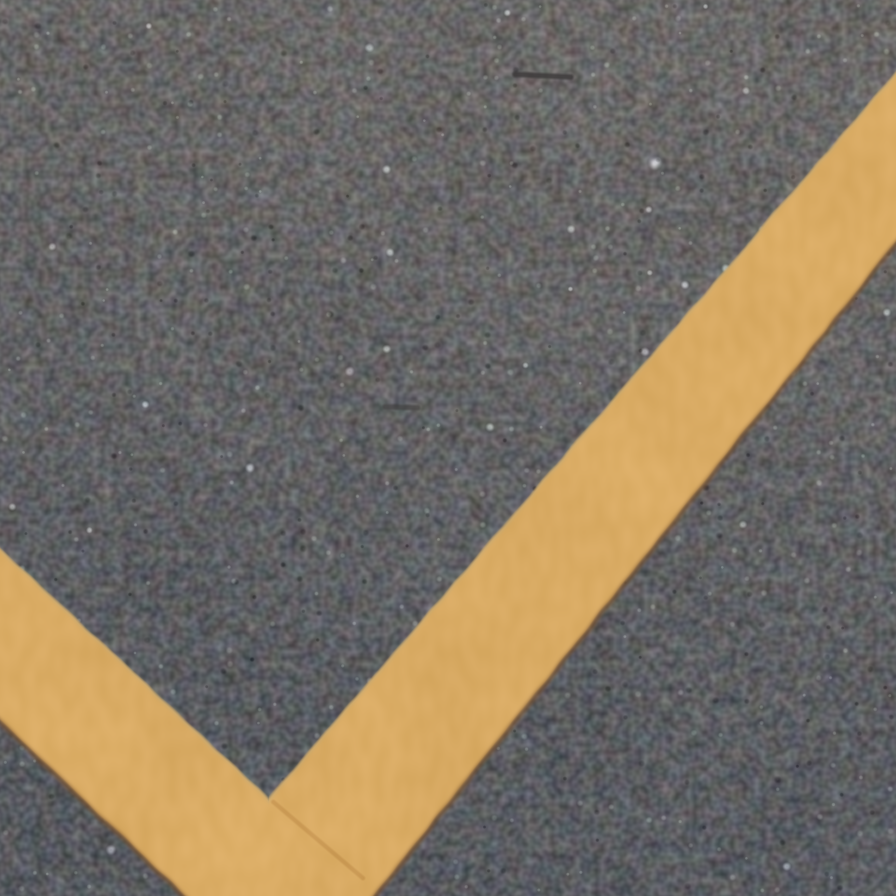
Give the GLSL for this texture, as a Shadertoy shader.

```glsl
// Draws grainy grey asphalt crossed by two ochre road stripes that meet in a V.

vec2 hash2(vec2 p) {
    vec3 q = fract(p.xyx * vec3(0.1031, 0.1030, 0.0973));
    q += dot(q, q.yzx + 33.33);
    return fract((q.xx + q.yz) * q.zy);
}

vec2 gradientAt(vec2 cell) {
    float angle = 6.2832 * hash2(cell + 71.0).x;
    return vec2(cos(angle), sin(angle));
}

// Gradient noise, roughly -0.7 to 0.7
float gradientNoise(vec2 p) {
    vec2 cell = floor(p), f = fract(p);
    vec2 blend = f * f * f * (f * (f * 6.0 - 15.0) + 10.0);
    float a = dot(gradientAt(cell), f);
    float b = dot(gradientAt(cell + vec2(1, 0)), f - vec2(1, 0));
    float c = dot(gradientAt(cell + vec2(0, 1)), f - vec2(0, 1));
    float d = dot(gradientAt(cell + vec2(1, 1)), f - vec2(1, 1));
    return mix(mix(a, b, blend.x), mix(c, d, blend.x), blend.y);
}

// Signed distance to a line running left to right; positive above it
float heightAbove(vec2 p, vec2 a, vec2 b) {
    vec2 along = normalize(b - a);
    return dot(p - a, vec2(-along.y, along.x));
}

float segmentDistance(vec2 p, vec2 a, vec2 b) {
    vec2 ab = b - a;
    float t = clamp(dot(p - a, ab) / dot(ab, ab), 0.0, 1.0);
    return length(p - a - ab * t);
}

// Soft round chips, at most one per grid cell
float chips(vec2 p, float cells, float density, float seed) {
    vec2 q = p * cells, cell = floor(q);
    vec2 place = 0.3 + 0.4 * hash2(cell + seed);
    vec2 traits = hash2(cell + seed + 19.0);
    float radius = mix(0.14, 0.3, traits.y);
    float dist = length(fract(q) - place);
    return step(traits.x, density) * smoothstep(radius, radius * 0.2, dist);
}

// A thin dark scratch
float scratch(vec2 p, vec2 a, vec2 b, float width) {
    return smoothstep(width, width * 0.2, segmentDistance(p, a, b));
}

vec3 asphalt(vec2 p) {
    vec3 cool = vec3(0.345, 0.355, 0.375);
    vec3 warm = vec3(0.415, 0.408, 0.405);
    vec3 color = mix(cool, warm, smoothstep(0.0, 1.0, p.y * 0.85 + 0.15 * p.x));
    color += 0.018 * gradientNoise(p * 7.0);

    // Stone grain, from broad to fine
    float grain = 0.045 * gradientNoise(p * 38.0)
                + 0.085 * gradientNoise(p * 80.0 + 11.0)
                + 0.110 * gradientNoise(p * 145.0 + 37.0);
    color += grain;

    // Faint mottled tints
    color += vec3(0.035, 0.0, -0.035) * gradientNoise(p * 48.0 + 90.0);
    color += vec3(0.02, -0.025, 0.02) * gradientNoise(p * 60.0 + 140.0);

    // Pale and dark chips
    color += vec3(0.12, 0.13, 0.12) * chips(p, 64.0, 0.08, 3.0);
    color += vec3(0.28, 0.29, 0.29) * chips(p, 45.0, 0.015, 41.0);
    color -= 0.10 * chips(p, 58.0, 0.08, 87.0);

    // Scratches and one bright stone
    float marks = scratch(p, vec2(0.575, 0.917), vec2(0.637, 0.914), 0.005)
                + 0.7 * scratch(p, vec2(0.430, 0.546), vec2(0.466, 0.545), 0.005);
    color = mix(color, vec3(0.24, 0.23, 0.23), 0.85 * marks);
    float glint = smoothstep(0.009, 0.001, length(p - vec2(0.731, 0.818)));
    return color + 0.35 * glint;
}

vec3 paint(vec2 p) {
    vec3 color = vec3(0.853, 0.672, 0.392);
    color += 0.022 * gradientNoise(p * 9.0);
    color += vec3(0.025, 0.025, 0.035) * gradientNoise(p * vec2(65.0, 35.0));
    float seam = scratch(p, vec2(0.305, 0.105), vec2(0.405, 0.020), 0.004);
    return color - vec3(0.06, 0.07, 0.06) * seam;
}

void mainImage(out vec4 fragColor, in vec2 fragCoord) {
    vec2 p = fragCoord / iResolution.xy;
    float wobble = 0.0018 * gradientNoise(p * 32.0);

    // Stripe borders
    vec2 corner = vec2(0.2995, 0.109);
    float upperLeft = heightAbove(p, vec2(0.0, 0.388), corner);
    float upperRight = heightAbove(p, corner, vec2(1.0, 0.919));
    float lowerLeft = heightAbove(p, vec2(0.0, 0.195), vec2(0.206, 0.0));
    float lowerRight = heightAbove(p, vec2(0.422, 0.005), vec2(1.0, 0.729));
    float above = min(upperLeft, upperRight) + wobble;
    float below = min(lowerLeft, lowerRight) + wobble;
    float inside = min(below, -above);

    // Paint over asphalt, with a brown rim below and a pale rim above
    float softness = max(0.0022, 0.75 / iResolution.y);
    vec3 color = mix(asphalt(p), paint(p), smoothstep(-softness, softness, inside));
    float brownRim = exp(-pow((below + 0.001) / 0.0036, 2.0));
    float paleRim = exp(-pow((above + 0.001) / 0.0026, 2.0));
    color = mix(color, vec3(0.46, 0.32, 0.19), 0.65 * brownRim);
    color = mix(color, vec3(0.76, 0.66, 0.46), 0.45 * paleRim);

    fragColor = vec4(clamp(color, 0.0, 1.0), 1.0);
}
```
